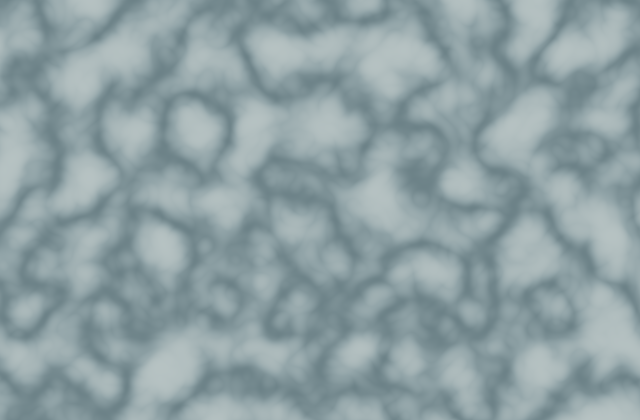
This texture is drawn by a Shadertoy shader. Its source:

```glsl
// Soft grey-blue marbling: pale clouds parted by dark, winding veins.
// Veins follow the zero lines of layered gradient noise; finer folded
// octaves mottle them, and a curve evens out the spread of tones.
#define CELLS 5.6         // noise cells over the canvas height
#define WARP_DETAIL 0.32  // how much the second octave bends the veins
#define FOLD_GAIN 0.30    // strength of the first folded octave
#define VEIN_SOFT 0.025   // rounding of the vein centres
#define TONE_SCALE 0.29   // fold height at which the tone is mostly pale
#define TONE_POWER 1.6    // flatness of the darkest tones
#define VEIN_COLOR vec3(0.425, 0.510, 0.532)
#define MID_COLOR vec3(0.565, 0.640, 0.656)
#define CLOUD_COLOR vec3(0.722, 0.768, 0.768)

// Unit gradient from an integer hash of the lattice point
vec2 gradient(vec2 cell) {
    uvec2 q = uvec2(ivec2(cell) + 4096);
    uint h = q.x * 1597334677u ^ q.y * 3812015801u;
    h = (h ^ (h >> 15u)) * 2246822519u;
    h = (h ^ (h >> 13u)) * 3266489917u;
    h ^= h >> 16u;
    float angle = float(h & 65535u) / 65536.0 * 6.28319;
    return vec2(cos(angle), sin(angle));
}

float gradientNoise(vec2 p) {
    vec2 cell = floor(p);
    vec2 f = p - cell;
    vec2 fade = f * f * f * (f * (f * 6.0 - 15.0) + 10.0);
    vec2 e = vec2(1.0, 0.0);
    float a = dot(gradient(cell), f);
    float b = dot(gradient(cell + e.xy), f - e.xy);
    float c = dot(gradient(cell + e.yx), f - e.yx);
    float d = dot(gradient(cell + e.xx), f - e.xx);
    return mix(mix(a, b, fade.x), mix(c, d, fade.x), fade.y);
}

// Absolute value with a rounded crease
float softFold(float n) {
    return sqrt(n * n + VEIN_SOFT * VEIN_SOFT) - VEIN_SOFT;
}

// Main veins plus two finer folded octaves
float veinField(vec2 p) {
    float base = gradientNoise(p) + WARP_DETAIL * gradientNoise(p * 2.0 + 17.3);
    float height = softFold(base);
    float gain = FOLD_GAIN;
    for (int i = 0; i < 2; i++) {
        p = p * 2.0 + vec2(31.7, 12.4);
        height += gain * softFold(gradientNoise(p));
        gain *= 0.45;
    }
    return height;
}

void mainImage(out vec4 fragColor, in vec2 fragCoord) {
    vec2 p = fragCoord / iResolution.y * CELLS + vec2(3.37, 8.61);

    // Even spread of tones from vein (0) to cloud (1)
    float tone = 1.0 - exp(-pow(veinField(p) / TONE_SCALE, TONE_POWER));

    vec3 color = mix(VEIN_COLOR, MID_COLOR, min(tone * 2.0, 1.0));
    color = mix(color, CLOUD_COLOR, max(tone * 2.0 - 1.0, 0.0));
    fragColor = vec4(color, 1.0);
}
```
